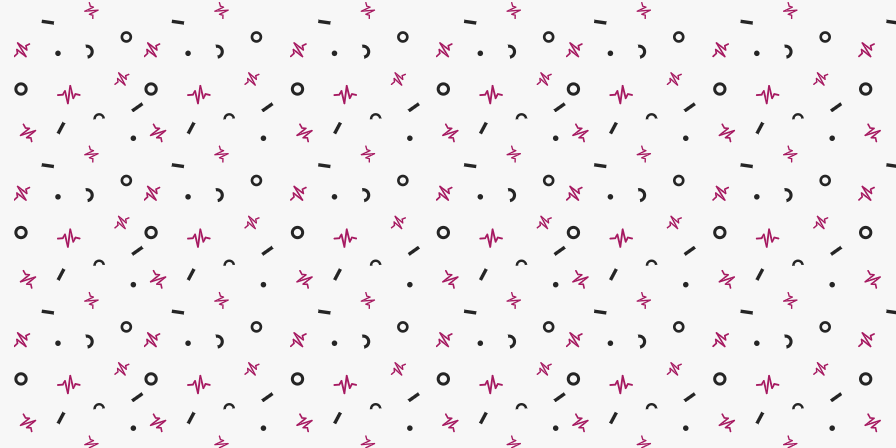
Reproduce this pattern procedurally as a Shadertoy shader.

```glsl
const float VIEW_HEIGHT = 384.0;              // design units per canvas height
const vec2 ORIGIN = vec2(11.7, 96.3);         // corner of the first cell
const vec2 PERIOD = vec2(362.0, 248.5);       // three columns by two rows
const vec2 COLUMN_STARTS = vec2(111.5, 237.0);
const float ROW_START = 125.5;

const vec3 PAPER = vec3(0.97);
const vec3 INK = vec3(0.145);
const vec3 MAGENTA = vec3(0.65, 0.10, 0.38);

const float PULSE_HALF_WIDTH = 0.8;
const float DASH_HALF_WIDTH = 1.45;
const float DOT_RADIUS = 2.35;

// Heartbeat polyline, centred on zero
const vec2 PULSE[8] = vec2[8](
    vec2(-9.3, 0.5), vec2(-5.2, 0.2), vec2(-3.3, -3.0), vec2(-0.8, 7.6),
    vec2(1.2, -7.4), vec2(3.8, 3.2), vec2(5.7, -0.4), vec2(9.2, 0.4));

// Pulse placement: centre, angle, scale
const vec4 PULSE_MARKS[5] = vec4[5](
    vec4(47.3, 107.7, 0.0, 1.0), vec4(6.8, 69.4, -0.68, 0.9),
    vec4(92.6, 94.4, -0.62, 0.78), vec4(12.3, 17.5, 1.13, 0.88),
    vec4(66.7, 35.7, 1.36, 0.74));

// Dash placement: centre, half extent
const vec4 DASHES[3] = vec4[3](
    vec4(29.3, 45.7, 5.2, 0.75), vec4(106.0, 118.7, 4.4, -3.1),
    vec4(40.6, 13.5, 2.5, -4.7));

mat2 rotation(float angle) {
    float c = cos(angle), s = sin(angle);
    return mat2(c, s, -s, c);
}

float segmentDistance(vec2 p, vec2 a, vec2 b) {
    vec2 ab = b - a;
    return length(p - a - ab * clamp(dot(p - a, ab) / dot(ab, ab), 0.0, 1.0));
}

float pulseDistance(vec2 p) {
    float d = 1e3;
    for (int i = 0; i < 7; i++) d = min(d, segmentDistance(p, PULSE[i], PULSE[i + 1]));
    return d - PULSE_HALF_WIDTH;
}

float dashDistance(vec2 p, vec2 halfExtent) {
    float halfLength = length(halfExtent);
    vec2 axis = halfExtent / halfLength;
    vec2 q = abs(vec2(dot(p, axis), dot(p, vec2(-axis.y, axis.x))));
    q -= vec2(halfLength, DASH_HALF_WIDTH);
    return length(max(q, 0.0)) + min(max(q.x, q.y), 0.0);
}

float ringDistance(vec2 p, float radius, float halfWidth) {
    return abs(length(p) - radius) - halfWidth;
}

// Half ring bulging toward the given angle
float archDistance(vec2 p, float radius, float halfWidth, float angle) {
    return max(ringDistance(p, radius, halfWidth), -dot(p, vec2(cos(angle), sin(angle))));
}

// Columns and rows of unequal pitch
vec2 cellPosition(vec2 p) {
    vec2 t = mod(p - ORIGIN, PERIOD);
    t.x -= t.x < COLUMN_STARTS.x ? 0.0 : t.x < COLUMN_STARTS.y ? COLUMN_STARTS.x : COLUMN_STARTS.y;
    t.y -= t.y < ROW_START ? 0.0 : ROW_START;
    return t;
}

float magentaDistance(vec2 p) {
    float d = 1e3;
    for (int i = 0; i < 5; i++) {
        vec4 mark = PULSE_MARKS[i];
        vec2 q = rotation(-mark.z) * (p - mark.xy) / mark.w;
        d = min(d, pulseDistance(q) * mark.w);
    }
    return d;
}

float inkDistance(vec2 p) {
    float d = ringDistance(p - vec2(6.3, 103.0), 4.4, 1.3);
    d = min(d, ringDistance(p - vec2(96.6, 58.4), 3.8, 1.15));
    d = min(d, archDistance(p - vec2(62.6, 71.0), 4.7, 1.35, -0.17));
    d = min(d, archDistance(p - vec2(73.3, 5.6), 3.9, 1.05, -1.66));
    d = min(d, length(p - vec2(38.0, 72.4)) - DOT_RADIUS);
    d = min(d, length(p - vec2(102.6, 22.2)) - DOT_RADIUS);
    for (int i = 0; i < 3; i++) d = min(d, dashDistance(p - DASHES[i].xy, DASHES[i].zw));
    return d;
}

void mainImage(out vec4 fragColor, in vec2 fragCoord) {
    float pixel = VIEW_HEIGHT / iResolution.y;
    vec2 p = cellPosition(vec2(fragCoord.x, iResolution.y - fragCoord.y) * pixel);

    vec3 color = mix(PAPER, MAGENTA, clamp(0.5 - magentaDistance(p) / pixel, 0.0, 1.0));
    color = mix(color, INK, clamp(0.5 - inkDistance(p) / pixel, 0.0, 1.0));
    fragColor = vec4(color, 1.0);
}
```
